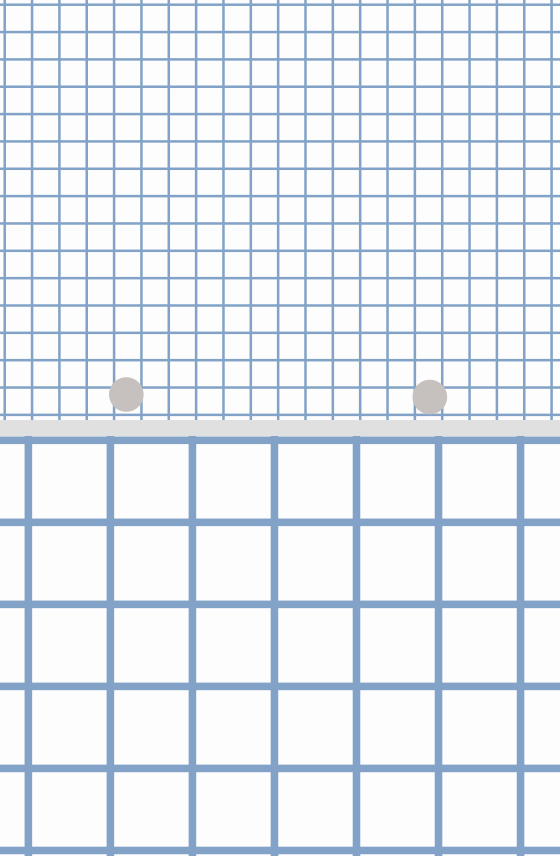
Top: the whole. Bottom: its middle third, enlarged.
Reproduce this pattern procedurally as a WebGL 2 fragment shader.

```glsl
#version 300 es
precision highp float;

#define CELLS_DOWN 15.36
#define GRID_PHASE vec2(0.1724, 0.1876)
#define LINE_WIDTH 0.0924
#define DOT_COUNT 2
#define DOT_FIRST vec2(4.62, 0.932)
#define DOT_STEP vec2(11.1, -0.092)
#define DOT_RADIUS 0.632
#define PAPER_COLOR vec3(0.992, 0.992, 0.992)
#define LINE_COLOR vec3(0.51, 0.64, 0.78)
#define DOT_COLOR vec3(0.776, 0.757, 0.745)

uniform vec2 u_resolution;
out vec4 fragColor;

// Box-filtered coverage of a signed distance, negative inside
float coverage(float dist, float pixel) {
    return clamp(0.5 - dist / pixel, 0.0, 1.0);
}

// Coverage of the ruled lines, one cell per unit
float gridLines(vec2 p, float pixel) {
    vec2 toLine = abs(fract(p - GRID_PHASE + 0.5) - 0.5) - 0.5 * LINE_WIDTH;
    float vertical = coverage(toLine.x, pixel);
    float horizontal = coverage(toLine.y, pixel);
    return 1.0 - (1.0 - vertical) * (1.0 - horizontal);
}

// Coverage of the row of solid discs
float dots(vec2 p, float pixel) {
    float nearest = 1e5;
    for (int i = 0; i < DOT_COUNT; i++) {
        vec2 center = DOT_FIRST + float(i) * DOT_STEP;
        nearest = min(nearest, length(p - center) - DOT_RADIUS);
    }
    return coverage(nearest, pixel);
}

void main() {
    // Cell units, square at any canvas size
    float pixel = CELLS_DOWN / u_resolution.y;
    vec2 p = gl_FragCoord.xy * pixel;

    // Paper, then lines, then discs on top
    vec3 color = mix(PAPER_COLOR, LINE_COLOR, gridLines(p, pixel));
    color = mix(color, DOT_COLOR, dots(p, pixel));
    fragColor = vec4(color, 1.0);
}
```
